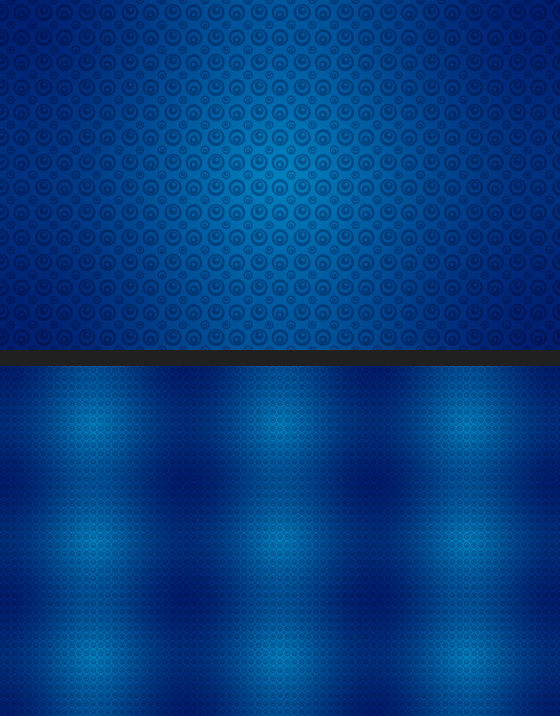
Top: one tile. Bottom: repeated 3 by 3.
This pattern is drawn by a WebGL 1 fragment shader. Its source:

```glsl
precision highp float;

uniform vec2 u_resolution;

const float PI = 3.14159265;
const vec2 REPEATS = vec2(13.0, 14.0);

const vec3 GLOW_COLOR = vec3(0.0, 0.50, 0.74);
const vec3 RIM_COLOR = vec3(0.0, 0.17, 0.48);
const vec3 INK_TINT = vec3(0.0, 0.68, 0.77);
const vec2 GLOW_EXTENT = vec2(0.95, 0.58);
const float GLOW_CURVE = 1.3;

// Radii of the nested discs relative to the motif radius
const float HOLE_RADIUS = 0.71;
const float IRIS_RADIUS = 0.50;
const float GLINT_RADIUS = 0.20;

// Motif radii, in cell widths
const float LARGE_UP_RADIUS = 0.200;
const float LARGE_DOWN_RADIUS = 0.194;
const float SMALL_DOWN_RADIUS = 0.106;
const float SMALL_UP_RADIUS = 0.098;

float disc(vec2 p, float radius, float pixel) {
  return 1.0 - smoothstep(-0.7 * pixel, 0.7 * pixel, length(p) - radius);
}

// Offset from a motif centre to the nearest repeat of it
vec2 wrapOffset(vec2 p, vec2 centre, float cellHeight) {
  vec2 size = vec2(1.0, cellHeight);
  return (fract((p - centre) / size + 0.5) - 0.5) * size;
}

// Nested off-centre discs: ring, iris and glint
float eye(vec2 p, float radius, vec2 holeShift, vec2 irisShift,
          vec2 glintShift, float pixel) {
  vec2 q = p / radius;
  float aa = pixel / radius;
  float ink = disc(q, 1.0, aa);
  ink -= disc(q - holeShift, HOLE_RADIUS, aa);
  ink += disc(q - irisShift, IRIS_RADIUS, aa);
  ink -= disc(q - glintShift, GLINT_RADIUS, aa);
  return clamp(ink, 0.0, 1.0);
}

float eyeUp(vec2 p, float radius, float pixel) {
  return eye(p, radius, vec2(0.0, 0.10), vec2(0.0, 0.22),
             vec2(0.10, 0.34), pixel);
}

float eyeDown(vec2 p, float radius, float pixel) {
  return eye(p, radius, vec2(0.0, -0.06), vec2(0.0, -0.25),
             vec2(-0.04, -0.25), pixel);
}

// Large pairs on each row, small pairs in the gaps between rows
float eyePattern(vec2 uv) {
  float cellHeight = u_resolution.y * REPEATS.x / (u_resolution.x * REPEATS.y);
  float pixel = REPEATS.x / u_resolution.x;
  vec2 p = fract(uv * REPEATS) * vec2(1.0, cellHeight);
  float rowY = 0.5 * cellHeight;

  vec2 largeUp = wrapOffset(p, vec2(0.016, rowY), cellHeight);
  vec2 largeDown = wrapOffset(p, vec2(0.5, rowY), cellHeight);
  vec2 smallUp = wrapOffset(p, vec2(0.25, 0.0), cellHeight);
  vec2 smallDown = wrapOffset(p, vec2(0.76, 0.0), cellHeight);

  float ink = eyeUp(largeUp, LARGE_UP_RADIUS, pixel);
  ink = max(ink, eyeDown(largeDown, LARGE_DOWN_RADIUS, pixel));
  ink = max(ink, eyeUp(smallUp, SMALL_UP_RADIUS, pixel));
  return max(ink, eyeDown(smallDown, SMALL_DOWN_RADIUS, pixel));
}

// Central glow whose slope vanishes at the edges, so it tiles
vec3 backdrop(vec2 uv) {
  float spread = length(sin(PI * (uv - 0.5)) * GLOW_EXTENT);
  return mix(GLOW_COLOR, RIM_COLOR, pow(spread, GLOW_CURVE));
}

void main() {
  vec2 uv = gl_FragCoord.xy / u_resolution;
  vec3 base = backdrop(uv);
  vec3 color = mix(base, base * INK_TINT, eyePattern(uv));
  gl_FragColor = vec4(clamp(color, 0.0, 1.0), 1.0);
}
```
